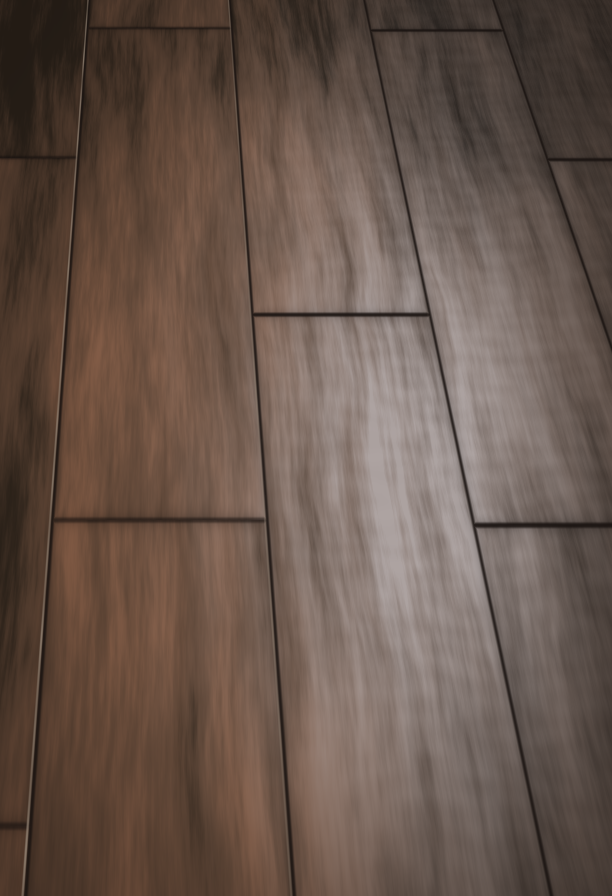
This texture is drawn by a Shadertoy shader. Its source:

```glsl
const vec3 DARK = vec3(0.18, 0.14, 0.105);
const vec3 WOOD = vec3(0.35, 0.255, 0.195);
const vec3 WARM = vec3(0.49, 0.34, 0.255);
const vec3 COOL = vec3(0.30, 0.265, 0.245);
const vec3 SHEEN = vec3(0.65, 0.615, 0.61);
const vec3 GROOVE = vec3(0.10, 0.075, 0.065);
const vec3 EDGE_LIGHT = vec3(0.58, 0.52, 0.46);

const float SEAM_LEFT = 0.1464;     // first seam at the far edge
const float SEAM_LEAN = -0.1045;    // its drift toward the viewer
const float FAR_WIDTH = 0.2243;     // plank width at the far edge
const float WIDTH_GROWTH = 0.2053;  // widening toward the viewer
const float LENS_BEND = 0.022;
const float PLANK_DEPTH = 0.292;    // plank length in inverse depth
const float SEAM_HALF = 0.0065;
const float JOINT_HALF = 0.0032;
const float JOINT_PHASE[5] = float[5](0.70, 0.047, 0.372, 0.040, 0.695);

float hash(vec2 p) {
    p = fract(p * vec2(0.1031, 0.1137));
    p += dot(p, p.yx + 33.33);
    return fract((p.x + p.y) * p.x * 17.3);
}

vec2 gradient(vec2 cell) {
    float angle = 6.2832 * hash(cell + 91.7);
    return vec2(cos(angle), sin(angle));
}

// Gradient noise, roughly -0.7 to 0.7
float noise(vec2 p) {
    vec2 i = floor(p), f = p - i;
    vec2 s = f * f * f * (f * (f * 6.0 - 15.0) + 10.0);
    vec2 e = vec2(1.0, 0.0);
    float a = dot(gradient(i), f);
    float b = dot(gradient(i + e), f - e);
    float c = dot(gradient(i + e.yx), f - e.yx);
    float d = dot(gradient(i + 1.0), f - 1.0);
    return mix(mix(a, b, s.x), mix(c, d, s.x), s.y);
}

float fbm(vec2 p) {
    float sum = 0.0, amp = 1.0;
    for (int i = 0; i < 4; i++) {
        sum += amp * noise(p);
        p = p * 2.03 + 17.1;
        amp *= 0.5;
    }
    return sum;
}

// Soft-edged line of a given half width
float line(float dist, float halfWidth, float aa) {
    return 1.0 - smoothstep(halfWidth * 0.4 - aa * 0.4, halfWidth * 1.5 + aa * 0.8, abs(dist));
}

void mainImage(out vec4 fragColor, in vec2 fragCoord) {
    vec2 uv = fragCoord / iResolution.xy;
    float t = 1.0 - uv.y;

    // Perspective floor: u crosses the planks, v runs along them
    float width = FAR_WIDTH + WIDTH_GROWTH * t;
    float u = (uv.x - SEAM_LEFT - SEAM_LEAN * t) / width;
    u += LENS_BEND * u * (u - 2.0);
    float depth = WIDTH_GROWTH / (width * PLANK_DEPTH);
    float aaU = fwidth(u), aaV = fwidth(depth);

    float column = floor(u);
    float v = depth - JOINT_PHASE[int(clamp(column + 1.0, 0.0, 4.0))];
    vec2 plank = vec2(column, floor(v));
    float tint = hash(plank + 40.0) - 0.5;

    // Grain, dark stain and scraped waves, shifted for each plank
    vec2 p = vec2(u, v) + plank * vec2(5.3, 7.7);
    float bend = 0.12 * noise(p * vec2(1.2, 3.0)) + 0.022 * noise(p * vec2(4.0, 13.0));
    float stain = fbm(vec2(p.x * 3.4 + bend * 3.0, p.y * 2.4));
    float waves = fbm(vec2((p.x + bend) * 8.0, p.y * 2.4 + 8.0));
    float grain = fbm(vec2(p.x * 42.0 + bend * 9.0, p.y * 13.0));
    float chatter = noise(vec2(p.x * 5.0 + 3.0, p.y * 48.0 + bend * 9.0));

    // Stained wood, warm at left and cool at right
    float tone = 0.66 + 0.42 * stain + 0.18 * waves + 0.15 * grain + 0.14 * tint;
    tone -= 0.26 * smoothstep(0.1, -0.2, u) + 0.30 * smoothstep(0.32, 0.0, t);
    tone = clamp(tone, 0.0, 1.0);
    vec3 color = mix(DARK, WOOD, smoothstep(0.0, 0.5, tone));
    color = mix(color, WARM, smoothstep(0.42, 0.95, tone));
    float cool = smoothstep(0.36, 0.80, uv.x);
    color = mix(color, COOL * (0.50 + 0.75 * tone), 0.7 * cool);

    // Window light spread over the polished surface
    vec2 glow = (vec2(uv.x, t) - vec2(0.67 + 0.08 * (t - 0.5), 0.54)) / vec2(0.27, 0.39);
    float sheen = exp(-dot(glow, glow));
    sheen *= 0.85 + 0.55 * waves + 0.22 * stain + 0.16 * grain + 0.08 * chatter;
    color = mix(color, SHEEN, clamp(sheen, 0.0, 0.96));
    color += 0.02 * chatter * cool;

    // Corners fall into shade
    vec2 corner = abs(uv - vec2(0.48, 0.46)) * 2.0;
    color *= 1.05 - 0.30 * smoothstep(0.55, 1.4, length(corner));

    // Rounded edges and dark grooves, fainter at the warm end joints
    float seam = u - round(u);
    float joint = v - round(v);
    float jointGain = mix(0.55, 0.88, smoothstep(0.5, 1.0, column));
    float bevel = max(exp(-abs(seam) / 0.020), exp(-abs(joint) / 0.008));
    color *= 1.0 - 0.26 * bevel;
    float seamLine = 0.82 * line(seam, SEAM_HALF, aaU);
    float jointLine = jointGain * line(joint, JOINT_HALF, aaV);
    color = mix(color, GROOVE, max(seamLine, jointLine));

    // Light caught by the left lip of each seam
    float lip = line(seam + SEAM_HALF * 1.7, SEAM_HALF * 0.6, aaU * 0.6);
    float lipGain = mix(0.85, 0.10, clamp(round(u) * 0.5, 0.0, 1.0));
    lipGain *= 0.75 + 0.5 * noise(vec2(round(u) * 3.7, depth * 14.0));
    color = mix(color, EDGE_LIGHT, lip * lipGain);

    fragColor = vec4(clamp(color, 0.0, 1.0), 1.0);
}
```
